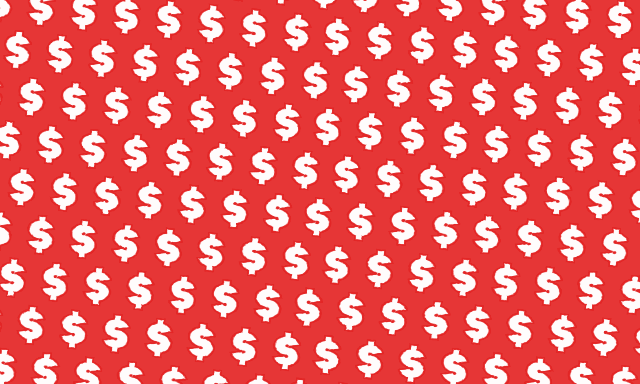
Write a WebGL 1 fragment shader that draws this pattern.

```glsl
precision highp float;
// Rows of bold white currency signs on red, on a slightly turned brick grid.
// Each sign is two stretched three-quarter rings plus two stubs; the columns
// close up a little at two seams, and a fine noise roughens the edges.

uniform vec2 u_resolution;

// Lengths are in design units: the canvas is DESIGN_WIDTH units wide.
const float DESIGN_WIDTH = 768.0;
const float TILT = 0.1009;
const vec2 PITCH = vec2(51.35, 54.47);     // column and row spacing
const vec2 FIRST_SIGN = vec2(26.9, 57.6);  // in the turned frame, y down
const float BRICK_SHIFT = 22.9;            // offset of every other row
const float ROW_DRIFT = -0.3;              // sideways slip per row
const vec2 SEAM_COLUMN = vec2(7.5, 11.5);
const vec2 SEAM_SLIP = vec2(0.050, 0.028); // in columns

const float RING_RADIUS = 6.3;
const float RING_HALF_WIDTH = 4.45;
const float RING_STRETCH = 1.3;
const float TERMINAL_SLOPE = 0.3;
const vec2 STUB_HALF_SIZE = vec2(3.3, 3.6);
const float STUB_CENTRE = 18.0;

const float WEAR_SIZE = 2.2;
const float WEAR_DEPTH = 0.9;
const vec3 RED = vec3(0.90, 0.21, 0.21);
const vec3 DARK_RED = vec3(0.89, 0.15, 0.15);
const vec3 WHITE = vec3(1.0, 0.99, 0.99);

float hash(vec2 p) {
  return fract(sin(dot(p, vec2(127.1, 311.7))) * 43758.5453);
}

float valueNoise(vec2 p) {
  vec2 cell = floor(p);
  vec2 f = fract(p);
  f = f * f * (3.0 - 2.0 * f);
  float low = mix(hash(cell), hash(cell + vec2(1.0, 0.0)), f.x);
  float high = mix(hash(cell + vec2(0.0, 1.0)), hash(cell + 1.0), f.x);
  return mix(low, high, f.y);
}

// Upper ring, open in its lower right quarter.
float openRing(vec2 p) {
  vec2 q = vec2(p.x / RING_STRETCH, p.y - RING_RADIUS);
  float ring = abs(length(q) - RING_RADIUS) - RING_HALF_WIDTH;
  float opening = min(q.x - 1.0, TERMINAL_SLOPE * q.x - q.y);
  return max(ring, opening);
}

// The lower half is the upper half turned by 180 degrees.
float signDistance(vec2 p) {
  float curve = min(openRing(p), openRing(-p));
  vec2 stub = abs(vec2(p.x, abs(p.y) - STUB_CENTRE)) - STUB_HALF_SIZE;
  return min(curve, max(stub.x, stub.y));
}

// Position relative to the nearest sign, y up.
vec2 signSpace(vec2 p) {
  float c = cos(TILT);
  float s = sin(TILT);
  vec2 turned = vec2(c * p.x + s * p.y, c * p.y - s * p.x) - FIRST_SIGN;

  float row = floor(turned.y / PITCH.y + 0.5);
  float odd = mod(row, 2.0);
  float column = (turned.x - odd * BRICK_SHIFT - row * ROW_DRIFT) / PITCH.x;
  column += dot(SEAM_SLIP, step(SEAM_COLUMN - odd, vec2(column)));

  float x = (fract(column + 0.5) - 0.5) * PITCH.x;
  return vec2(x, row * PITCH.y - turned.y);
}

void main() {
  float pixel = DESIGN_WIDTH / u_resolution.x;
  vec2 p = vec2(gl_FragCoord.x, u_resolution.y - gl_FragCoord.y) * pixel;

  float d = signDistance(signSpace(p));
  d += (valueNoise(p / WEAR_SIZE) - 0.5) * WEAR_DEPTH;

  // Thin darker rim on the ground, then the white sign.
  float rim = 1.0 - smoothstep(0.4, 1.2, abs(d - 1.5));
  float fill = 1.0 - smoothstep(-0.6 * pixel, 0.6 * pixel, d);
  vec3 colour = mix(RED, DARK_RED, rim);
  gl_FragColor = vec4(mix(colour, WHITE, fill), 1.0);
}
```
